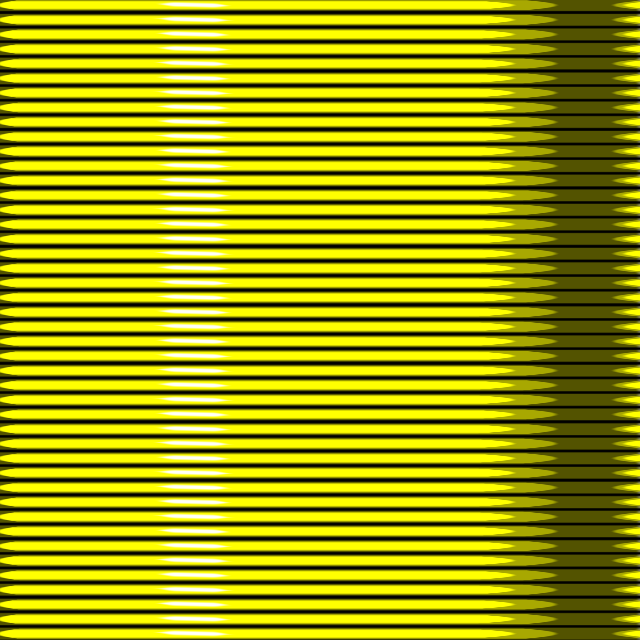
A WebGL 1 fragment shader for this pattern:

```glsl
precision highp float;
// Stacked glossy yellow rods with dark grooves, a white glint and a stepped shadow band.

uniform vec2 u_resolution;

const float ROD_COUNT = 43.785;    // rods over the canvas height
const float FIRST_GROOVE = 0.0195; // distance of the first groove from the top
const float EDGE_SOFTNESS = 0.006;

const vec3 ROD_YELLOW = vec3(1.0, 1.0, 0.004);
const vec3 GLINT_WHITE = vec3(1.0, 1.0, 0.98);
const vec3 RIM_GREY = vec3(0.55, 0.55, 0.52);

const float SHADOW_TONE = 0.325;
const float MID_TONE = 0.66;

// Soft step from 0 to 1 centred on the edge
float softStep(float edge, float softness, float x) {
  return smoothstep(edge - softness, edge + softness, x);
}

// Height profile of a rod: black in the groove, full on the body
float grooveProfile(float across, float widening) {
  float fromGroove = 0.5 - abs(across);
  return smoothstep(0.02 + widening, 0.30 + widening, fromGroove);
}

// Stepped tone along the rod; edges bend into points at the rod axis
float bandTone(float x, float across) {
  float bend = across * across;
  float s = EDGE_SOFTNESS;
  float leftLit = softStep(-0.004 + 0.30 * bend, s, x);
  float bodyEnd = softStep(0.803 - 0.65 * bend, s, x);
  float midEnd = softStep(0.869 - 0.42 * bend, s, x);
  float midStart = softStep(0.959 + 0.45 * bend, s, x);
  float bodyStart = softStep(0.975 + 0.60 * bend, s, x);

  float tone = mix(SHADOW_TONE, 1.0, leftLit);
  tone = mix(tone, MID_TONE, bodyEnd);
  tone = mix(tone, SHADOW_TONE, midEnd);
  tone = mix(tone, MID_TONE, midStart);
  return mix(tone, 1.0, bodyStart);
}

// Slanted lens of light, tapering at both ends
float glint(float x, float across, float start, float end) {
  float t = (x - start) / (end - start);
  float taper = smoothstep(0.0, 0.32, t) * (1.0 - smoothstep(0.7, 1.0, t));
  float axis = mix(-0.10, 0.06, clamp(t, 0.0, 1.0));
  float halfHeight = mix(-0.08, 0.13, taper);
  return 1.0 - softStep(halfHeight, 0.08, abs(across - axis));
}

void main() {
  vec2 uv = gl_FragCoord.xy / u_resolution;

  // Rod coordinates, counted from the top
  float row = (1.0 - uv.y - FIRST_GROOVE) * ROD_COUNT;
  float across = fract(row) - 0.5;

  // Every fourth groove is slightly heavier
  float grooveIndex = floor(row + 0.5);
  float heavy = 1.0 - step(0.5, mod(grooveIndex + 0.25, 4.0) - 0.25);
  float profile = grooveProfile(across, 0.014 * heavy);

  // Body shading
  float tone = min(profile, bandTone(uv.x, across));
  vec3 color = ROD_YELLOW * tone;

  // Highlight and pale right rim
  color = mix(color, GLINT_WHITE, glint(uv.x, across, 0.230, 0.374));
  float rim = softStep(0.997, 0.004, uv.x) * profile * (1.0 - profile) * 3.0;
  color = mix(color, RIM_GREY, rim);

  gl_FragColor = vec4(color, 1.0);
}
```
